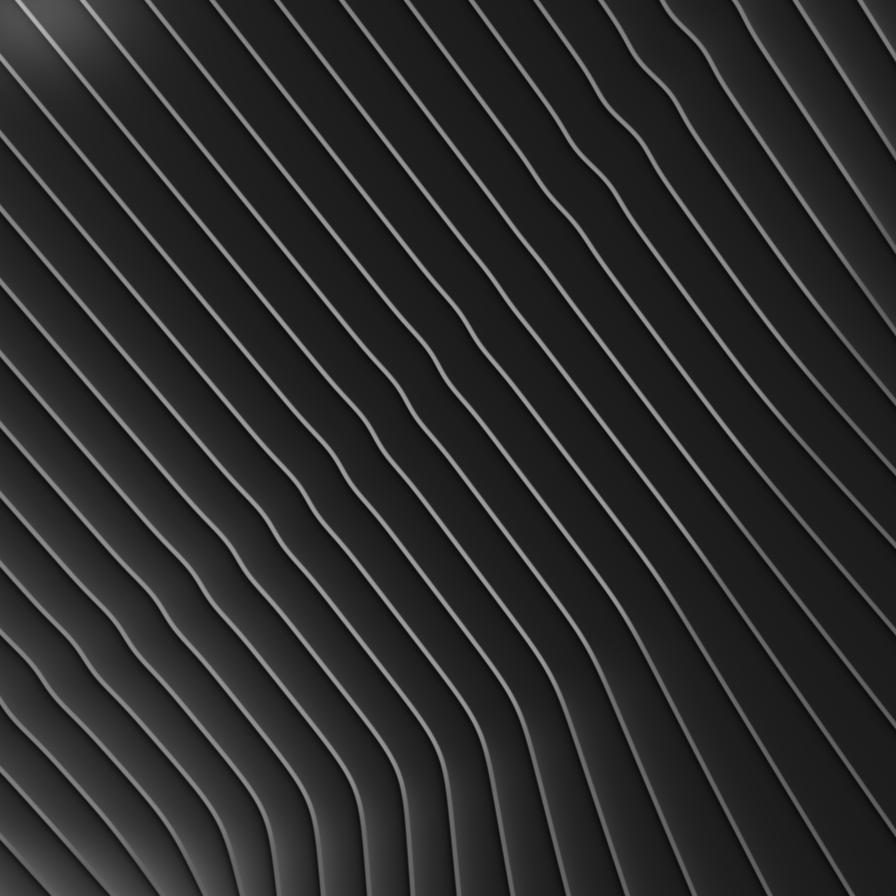
Reproduce this background procedurally as a Shadertoy shader.

```glsl
// Dark overlapping slats with bright curved rims sweeping diagonally down to the right.

const int   FIRST_SLAT = -14;
const int   LAST_SLAT = 15;
const float START_X = 0.0195;       // top crossing of slat zero
const float SPACING = 0.0723;       // distance between top crossings
const float RIM_HALF_WIDTH = 0.0027;
const float SHADOW_LENGTH = 0.0042;
const float WIGGLE_WIDTH = 0.032;
const float BASE_GRAY = 0.108;
const float RIM_GRAY = 0.61;
const float CORNER_GLOW = 0.19;

// Smooth version of max(x, 0) with rounding radius w.
float softRamp(float x, float w) {
    return max(x, 0.0) + w * log(1.0 + exp(-abs(x) / w));
}

float falling(float a, float b, float x) {
    return 1.0 - smoothstep(a, b, x);
}

// Heights, measured from the top, where slat n wiggles and where it bends.
float kinkHeight(float n) { return 0.486 - 0.0374 * n - 0.00078 * n * n; }
float bendHeight(float n) { return 0.7526 - 0.03255 * n - 0.00156 * n * n; }

// Horizontal position of the rim of slat n at height y below the top.
float rimX(float n, float y) {
    float slope = 0.82 - 0.011 * n - 0.0003 * n * n;
    float x = START_X + SPACING * n + slope * y;

    // Small wiggle followed by a slight change of slope
    float fromKink = y - kinkHeight(n);
    float t = fromKink / WIGGLE_WIDTH;
    x -= mix(0.0075, -0.011, smoothstep(2.0, 8.0, n)) * t * exp(-t * t);
    float turn = -0.07 * smoothstep(-9.0, -6.0, n) * falling(-0.5, 5.0, n);
    x += turn * softRamp(fromKink, 0.01);

    // Main bend: steeper at lower left, shallower at upper right
    float bend = clamp(-0.42 + 0.088 * n, -0.72, 0.19);
    bend *= smoothstep(-11.5, -7.0, n) * falling(8.0, 11.0, n);
    float radius = mix(0.017, 0.03, smoothstep(2.0, 7.0, n));
    return x + bend * softRamp(y - bendHeight(n), radius);
}

// Strength of the soft light lying on slat n beside its rim.
float sheen(float n, vec2 p, float pastBend) {
    float left = 0.07 * falling(-5.0, 0.0, n) * falling(0.2, 0.6, p.x);
    float lowerLeft = 0.09 * falling(0.1, 0.75, length(p - vec2(0.08, 0.9)));
    float lower = 0.085 * pastBend * falling(0.0, 4.0, n);
    float upperRight = 0.11 * smoothstep(7.0, 12.0, n);
    return 0.012 + left + lowerLeft + lower + upperRight;
}

// Brightness of the rim: strongest through the middle, dimmer past the bend.
float rimLight(vec2 p, float pastBend) {
    float light = RIM_GRAY * mix(1.0, 0.8, smoothstep(0.15, 0.65, length(p - vec2(0.48, 0.5))));
    return light * mix(1.0, 0.76, pastBend);
}

void mainImage(out vec4 fragColor, in vec2 fragCoord) {
    vec2 p = fragCoord / iResolution.xy;
    p.y = 1.0 - p.y;
    float pixel = 1.0 / min(iResolution.x, iResolution.y);
    float soft = 0.0008 + 0.65 * pixel;
    float sheenLength = mix(0.021, 0.036, falling(0.1, 0.7, length(p - vec2(0.0, 1.0))));
    float gray = BASE_GRAY;

    // Paint slats from left to right, each covering the previous one
    for (int i = FIRST_SLAT; i <= LAST_SLAT; i++) {
        float n = float(i);
        float x = rimX(n, p.y);
        float slope = (rimX(n, p.y + 0.002) - x) / 0.002;
        float d = (p.x - x) / sqrt(1.0 + slope * slope);
        float pastBend = smoothstep(-0.02, 0.06, p.y - bendHeight(n));

        // Contact shadow just outside the rim
        float outside = max(-d - RIM_HALF_WIDTH, 0.0);
        gray *= 1.0 - 0.75 * exp(-outside / SHADOW_LENGTH);

        // Slat face, then its bright rim
        float face = BASE_GRAY + sheen(n, p, pastBend) * exp(-max(d, 0.0) / sheenLength);
        float rim = falling(RIM_HALF_WIDTH - soft, RIM_HALF_WIDTH + soft, abs(d));
        face = mix(face, rimLight(p, pastBend), rim);
        gray = mix(gray, face, smoothstep(-soft, soft, d + RIM_HALF_WIDTH));
    }

    // Hazy light in the upper left corner
    vec2 toCorner = (p - vec2(0.04, 0.01)) / vec2(0.10, 0.07);
    gray += CORNER_GLOW * exp(-dot(toCorner, toCorner));
    gray += 0.025 * exp(-dot(p, p) / 0.09);

    fragColor = vec4(vec3(gray), 1.0);
}
```
